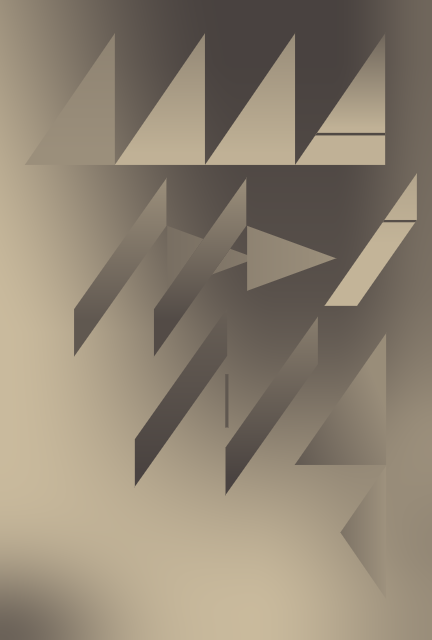
Write a WebGL 1 fragment shader that draws this background.

```glsl
precision highp float;
// Sharp triangles and slanted bars in cream and umber over a soft, shaded backdrop.
// Everything is a single tone value: smooth ramps make the backdrop, distance
// functions with their own gradients are layered on it, then the tone is coloured.
uniform vec2 u_resolution;

const vec2 CANVAS = vec2(67.6, 100.0);
const vec3 UMBER = vec3(0.26, 0.235, 0.23);
const vec3 CREAM = vec3(0.79, 0.73, 0.615);
const vec2 BAR_SIZE = vec2(14.45, 20.44);
const float BAR_DEPTH = 7.42;

float ramp(float a, float b, float x) {
  return clamp((x - a) / (b - a), 0.0, 1.0);
}

// Right triangle with a vertical right side; apex is its top corner.
float rightTriangle(vec2 p, vec2 apex, vec2 size) {
  vec2 q = p - apex;
  float slant = (q.y * size.x - q.x * size.y) / length(size);
  return max(max(q.x, -size.y - q.y), slant);
}

// Slanted bar with vertical ends, falling to the left from its top right corner.
float slantedBar(vec2 p, vec2 corner, vec2 size, float depth) {
  vec2 q = p - corner;
  float slant = (abs(q.y - q.x * size.y / size.x + 0.5 * depth) - 0.5 * depth)
              * size.x / length(size);
  return max(abs(q.x + 0.5 * size.x) - 0.5 * size.x, slant);
}

// Isosceles triangle on a vertical base; facing is 1 for right, -1 for left.
float arrowHead(vec2 p, vec2 base, float halfBase, float len, float facing) {
  vec2 q = vec2((p.x - base.x) * facing, abs(p.y - base.y));
  float side = (q.y * len + (q.x - len) * halfBase) / length(vec2(len, halfBase));
  return max(-q.x, side);
}

float box(vec2 p, vec2 center, vec2 halfSize) {
  vec2 q = abs(p - center) - halfSize;
  return max(q.x, q.y);
}

float paint(float below, float tone, float dist, float pixel) {
  return mix(below, tone, clamp(0.5 - dist / pixel, 0.0, 1.0));
}

float backdrop(vec2 p) {
  // Dark well at the top, opening toward the left and the bottom
  float rise = ramp(48.0, 100.0, p.y);
  float left = smoothstep(mix(0.0, -23.4, rise), mix(44.0, 35.0, rise), p.x);
  float depth = mix(0.82, 0.95, ramp(50.0, 90.0, p.y)) * smoothstep(3.6, 57.0, p.y);
  float shade = depth * left * (1.0 - 0.3 * smoothstep(52.0, 68.0, p.x));
  // Lower right side and lower left corner
  shade += 0.36 * smoothstep(39.0, 70.0, p.x) * (1.0 - smoothstep(11.0, 37.0, p.y));
  vec2 corner = p / vec2(17.0, 11.7);
  return 1.0 - shade - 0.7 * exp(-dot(corner, corner));
}

void main() {
  vec2 p = gl_FragCoord.xy / u_resolution * CANVAS;
  float pixel = CANVAS.y / u_resolution.y;
  float tone = backdrop(p);

  // Top row of sails, brighter to the right
  for (int i = 0; i < 4; i++) {
    float n = float(i);
    vec2 apex = vec2(17.97 + 14.1 * n, 94.8);
    float last = step(2.5, n);
    float top = mix(0.56 + 0.04 * n, 0.33, last);
    float foot = mix(0.66, 0.93, min(n, 1.0));
    float sail = rightTriangle(p, apex, vec2(14.1, 20.57));
    float fade = ramp(apex.y, mix(76.0, 80.0, last), p.y);
    tone = paint(tone, mix(top, foot, fade), sail, pixel);
    float seam = max(sail, abs(p.y - 79.04) - 0.2);
    tone = mix(tone, paint(tone, 0.1, seam, pixel), last);
  }

  // Two bars, each followed by a right-facing arrow head
  for (int i = 0; i < 2; i++) {
    float n = float(i);
    vec2 corner = vec2(26.04 + 12.5 * n, 72.14);
    float bar = slantedBar(p, corner, BAR_SIZE, BAR_DEPTH);
    float fade = ramp(corner.y, 50.0, p.y);
    tone = paint(tone, mix(0.66, mix(0.22, 0.12, n), fade), bar, pixel);
    float head = arrowHead(p, corner + vec2(0.13, -12.5), 5.08, 13.93, 1.0);
    float along = ramp(corner.x, corner.x + 14.0, p.x);
    float headTone = mix(mix(0.4, 0.56, n), mix(0.5, 0.66, n), along);
    // The second bar lies over the first head
    float nextBar = slantedBar(p, corner + vec2(12.5, 0.0), BAR_SIZE, BAR_DEPTH);
    head = mix(max(head, -nextBar), head, n);
    tone = paint(tone, headTone, head, pixel);
  }

  // Lower pair of bars and the thin upright
  for (int i = 0; i < 2; i++) {
    float n = float(i);
    vec2 corner = vec2(35.55 + 14.19 * n, 51.82 - 1.3 * n);
    float bar = slantedBar(p, corner, BAR_SIZE, BAR_DEPTH);
    float fade = ramp(corner.y, corner.y - 25.0, p.y);
    tone = paint(tone, mix(0.28 + 0.24 * n, 0.06, fade), bar, pixel);
  }
  tone = paint(tone, 0.22, box(p, vec2(35.5, 37.37), vec2(0.25, 4.17)), pixel);

  // Bright cut bar on the right
  float cut = slantedBar(p, vec2(65.23, 72.92), vec2(14.45, 20.7), 7.3);
  cut = max(cut, 52.21 - p.y);
  tone = paint(tone, mix(0.84, 0.95, ramp(72.0, 62.0, p.y)), cut, pixel);
  tone = paint(tone, 0.15, max(cut, abs(p.y - 65.45) - 0.18), pixel);

  // Stacked triangles at the lower right
  float upper = rightTriangle(p, vec2(60.42, 47.92), vec2(14.32, 20.57));
  float glow = ramp(46.0, 64.0, p.x + 0.4 * (p.y - 27.0));
  tone = paint(tone, mix(0.22, 0.64, glow), upper, pixel);
  float lower = arrowHead(p, vec2(60.42, 16.8), 10.4, 7.16, -1.0);
  tone = paint(tone, mix(0.42, 0.68, ramp(53.0, 60.4, p.x)), lower, pixel);

  gl_FragColor = vec4(mix(UMBER, CREAM, clamp(tone, 0.0, 1.0)), 1.0);
}
```
